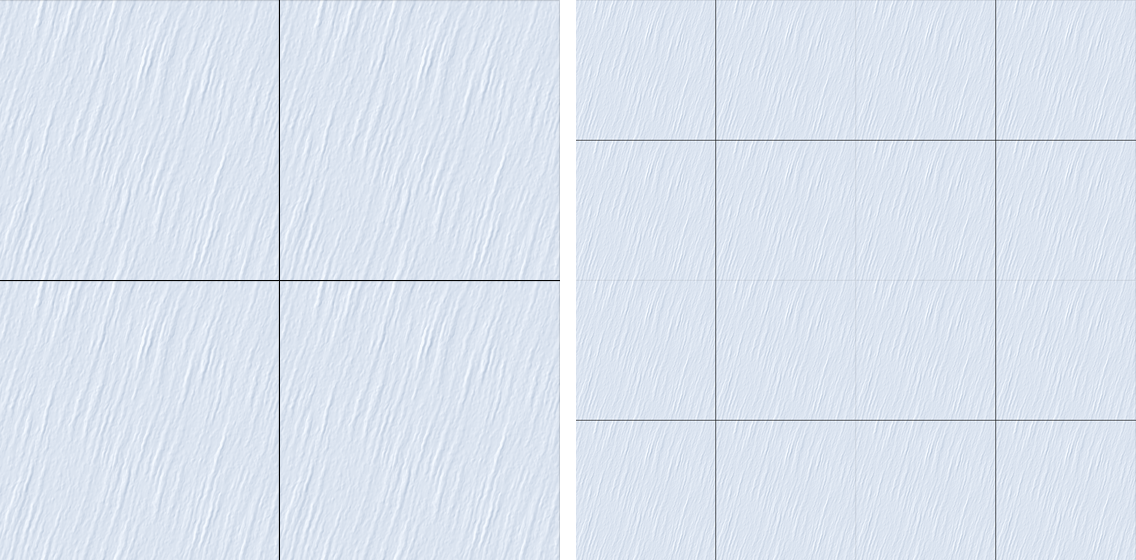
Left, the tile; right, the same tile 2 across and 2 down.
Give the GLSL for this texture, as a Shadertoy shader.

```glsl
// Pale blue slate with fine slanted streaks, two by two slabs parted by thin black joints.

const float TAU = 6.2831853;

vec3 hash3(vec2 cell) {
    vec3 p = fract(cell.xyx * vec3(0.1031, 0.1030, 0.0973));
    p += dot(p, p.yxz + 33.33);
    return fract((p.xxy + p.yzz) * p.zyx);
}

// Cellular bumps on a slanted grid: count = cells across and along, slant = cells shifted per slab.
// The cell index is wrapped along the slant, so the noise repeats on every slab.
float cellBumps(vec2 p, vec2 count, float slant) {
    vec2 q = vec2(p.x * count.x - p.y * slant, p.y * count.y);
    vec2 base = floor(q);
    float height = 0.0;
    for (int j = -1; j <= 1; j++) {
        for (int i = -1; i <= 1; i++) {
            vec2 cell = base + vec2(i, j);
            float turn = floor((cell.y + 0.5) / count.y);
            vec2 id = cell + turn * vec2(slant, -count.y);
            id.x = mod(id.x + 0.5, count.x) - 0.5;
            vec3 rnd = hash3(id + count);
            vec2 d = q - cell - rnd.xy;
            float bump = max(0.0, 1.0 - dot(d, d));
            height += pow(rnd.z, 4.0) * bump * bump;
        }
    }
    return height;
}

// Long thin folds, shorter splinters and near-round grain
float slateHeight(vec2 p, float streakStrength) {
    p.x += 0.003 * sin(TAU * (2.0 * p.y + p.x))
         + 0.0012 * sin(TAU * (13.0 * p.y - 5.0 * p.x) + 1.7)
         + 0.0007 * sin(TAU * (31.0 * p.y + 9.0 * p.x) + 0.4);
    float folds = cellBumps(p, vec2(66.0, 5.0), 19.0)
                + 0.6 * cellBumps(p, vec2(104.0, 13.0), 30.0);
    float grain = 0.30 * cellBumps(p, vec2(120.0, 62.0), 30.0)
                + 0.22 * cellBumps(p, vec2(150.0, 124.0), 20.0);
    return folds * streakStrength + grain;
}

// Coverage of the vertical and horizontal line through a position
float lineCross(vec2 uv, float position, vec2 pixel) {
    vec2 d = abs(uv - position);
    vec2 cover = clamp((0.00098 - d) / pixel + 0.5, 0.0, 1.0);
    return max(cover.x, cover.y);
}

void mainImage(out vec4 fragColor, in vec2 fragCoord) {
    vec2 uv = fragCoord / iResolution.xy;
    vec2 slab = uv * 2.0;

    // Broad drift of tone and streak strength
    float drift = sin(TAU * (slab.x - slab.y) + 0.8) * sin(TAU * (2.0 * slab.x + slab.y));
    float streakStrength = 1.0 + 0.35 * drift;

    // Relief lit from the upper left
    vec2 toLight = vec2(-0.0030, 0.0018);
    float relief = slateHeight(slab, streakStrength) - slateHeight(slab + toLight, streakStrength);

    vec3 color = vec3(0.861, 0.895, 0.942);
    color += (0.21 * relief + 0.003 * drift) * vec3(1.0, 0.85, 0.65);
    color = min(color, vec3(0.965, 0.98, 0.995));

    // Black joints in the middle, a faint shaded rim along the border
    vec2 pixel = 1.0 / iResolution.xy;
    color *= 1.0 - 0.12 * lineCross(uv, 0.999, pixel);
    color = mix(color, vec3(0.01), lineCross(uv, 0.499, pixel));

    fragColor = vec4(color, 1.0);
}
```
